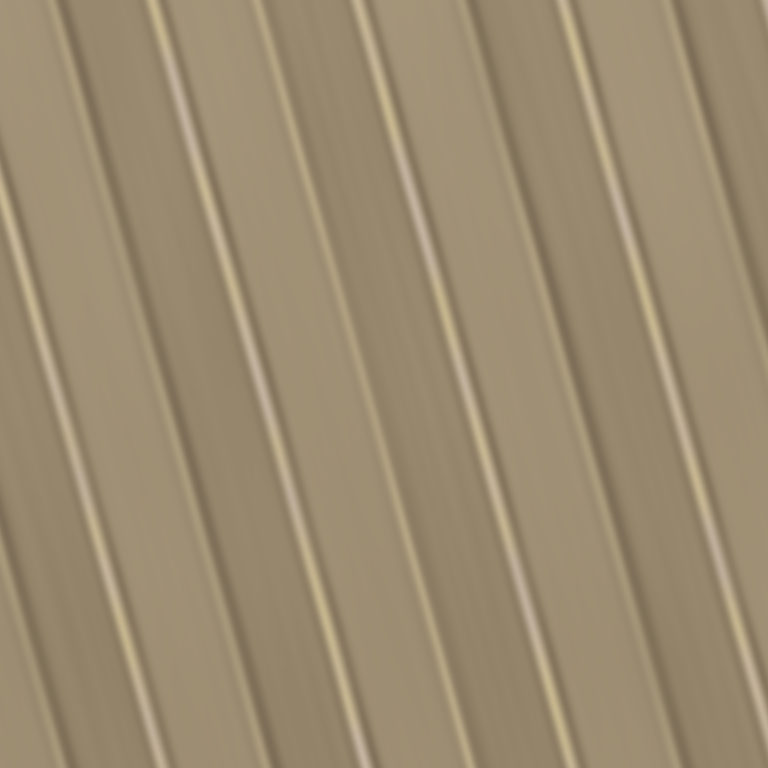
Write a three.js fragment shader that draws this texture.

```glsl
// Slanted tan panels in alternating light and dark bands, split by raised seams.
// A sheared coordinate repeats the seam pair; bell curves shape each highlight
// and shadow, and stretched gradient noise adds streaks and wear.
varying vec2 vUv;

vec2 gradientAt(vec2 cell) {
  float angle = 6.2832 * fract(sin(dot(cell, vec2(127.1, 311.7))) * 4375.85);
  return vec2(cos(angle), sin(angle));
}

float gradientNoise(vec2 p) {
  vec2 i = floor(p), f = fract(p);
  vec2 w = f * f * f * (f * (f * 6.0 - 15.0) + 10.0);
  float a = dot(gradientAt(i), f);
  float b = dot(gradientAt(i + vec2(1.0, 0.0)), f - vec2(1.0, 0.0));
  float c = dot(gradientAt(i + vec2(0.0, 1.0)), f - vec2(0.0, 1.0));
  float d = dot(gradientAt(i + 1.0), f - 1.0);
  return mix(mix(a, b, w.x), mix(c, d, w.x), w.y);
}

float bell(float x, float width) {
  x /= width;
  return exp(-x * x);
}

void main() {
  // Shear so that every seam becomes vertical, with a very slight wobble
  float across = vUv.x - 0.28 * (1.0 - vUv.y);
  across += 0.0025 * gradientNoise(vec2(across * 2.0, vUv.y * 4.0));
  float period = 0.267;
  float phase = (across - 0.198) / period;

  // Signed distances to the nearest bold and faint seams
  float boldId = floor(phase + 0.5);
  float faintId = floor(phase - 0.515 + 0.5);
  float bold = (phase - boldId) * period;
  float faint = (phase - 0.515 - faintId) * period;

  // Alternating bands, a little lighter towards the top
  float f = fract(phase);
  float lightBand = smoothstep(0.0, 0.04, f) * (1.0 - smoothstep(0.49, 0.55, f));
  vec3 color = mix(vec3(0.588, 0.528, 0.425), vec3(0.628, 0.565, 0.457), lightBand);
  color += 0.02 * (vUv.y - 0.5);

  // Soft mottling and streaks that run along the panels
  color += 0.016 * gradientNoise(vec2(across * 5.0, vUv.y * 3.0) + 7.0);
  float streak = gradientNoise(vec2(across * 60.0, vUv.y * 2.5) + 19.0);
  color += 0.018 * streak * mix(1.0, 0.35, lightBand);

  // Shadows beside the seams
  vec3 shadow = vec3(0.46, 0.40, 0.315);
  float wear = gradientNoise(vec2(boldId * 3.7 + 0.4, vUv.y * 6.0));
  float faintWear = gradientNoise(vec2(faintId * 5.3 + 0.6, vUv.y * 4.0));
  color = mix(color, shadow, (0.62 + 0.3 * wear) * bell(bold - 0.014, 0.008));
  color = mix(color, shadow, 0.3 * bell(bold + 0.013, 0.007));
  float depth = 0.58 - 0.28 * cos(faintId * 2.1) + 0.25 * faintWear;
  color = mix(color, shadow, depth * bell(faint - 0.012, 0.01));
  color = mix(color, shadow, 0.12 * bell(faint + 0.013, 0.007));

  // Highlights, drifting between yellow and pinkish cream
  float tint = smoothstep(-0.3, 0.3, gradientNoise(vec2(boldId * 2.3 + 0.3, vUv.y * 9.0)));
  vec3 cream = mix(vec3(0.79, 0.725, 0.565), vec3(0.77, 0.705, 0.63), tint);
  color = mix(color, cream, (0.93 + 0.15 * wear) * bell(bold, 0.0075));
  float glow = 0.5 + 0.16 * cos(faintId * 2.1) + 0.35 * faintWear;
  color = mix(color, vec3(0.75, 0.69, 0.55), glow * bell(faint + 0.001, 0.0065));

  gl_FragColor = vec4(color, 1.0);
}
```
